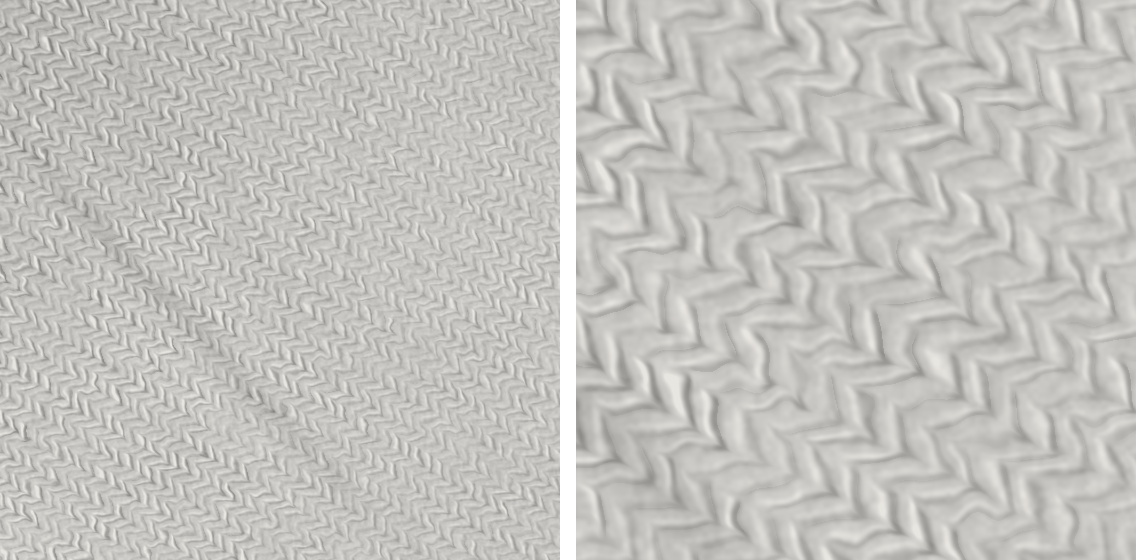
Left, the full canvas; right, a detail of the centre.
Reproduce this texture procedurally as a three.js fragment shader.

```glsl
// Pale grey herringbone cloth with slanted rows and one soft diagonal crease.
// Rotated axes split the plane into bands of steep and flat stitches that meet
// in chevrons; noise breaks up the stitches and varies the shading.

varying vec2 vUv;

float hash(vec2 p) {
  vec3 q = fract(vec3(p.xyx) * 0.1031);
  q += dot(q, q.yzx + 33.33);
  return fract((q.x + q.y) * q.z);
}

float noise(vec2 p) {
  vec2 cell = floor(p);
  vec2 f = fract(p);
  f = f * f * (3.0 - 2.0 * f);
  float low = mix(hash(cell), hash(cell + vec2(1.0, 0.0)), f.x);
  float high = mix(hash(cell + vec2(0.0, 1.0)), hash(cell + vec2(1.0, 1.0)), f.x);
  return mix(low, high, f.y);
}

float fbm(vec2 p) {
  float sum = 0.0;
  float weight = 0.5;
  for (int i = 0; i < 4; i++) {
    sum += weight * noise(p);
    p = p * 2.03 + 17.0;
    weight *= 0.5;
  }
  return sum / 0.9375;
}

// Relief of the weave around zero: positive on threads, negative in gaps
float weave(vec2 uv) {
  vec2 bend = vec2(noise(uv * 5.0 + 3.0), noise(uv * 5.0 + 41.0)) - 0.5;
  vec2 wobble = vec2(noise(uv * 70.0), noise(uv * 70.0 + 70.0)) - 0.5;
  vec2 p = uv + bend * 0.014 + wobble * 0.008;

  // Axes along and across the rows, 30 degrees down to the right
  float along = dot(p, vec2(0.864, -0.503)) * 44.0;
  float across = dot(p, vec2(0.503, 0.864)) * 45.8;

  // Even bands hold steep stitches, odd bands flat ones
  float band = floor(across);
  float w = fract(across);
  float steep = 1.0 - mod(band, 2.0);
  float phase = along - 0.249 * floor(band * 0.5);
  phase += mix(0.896 - 1.145 * w, 0.896 * w, steep);
  vec2 id = vec2(floor(phase) + 100.0, band + 100.0);

  // Threads lit on one side, with a narrow gap, thinning at the band ends
  float body = smoothstep(0.0, 0.22, w) * smoothstep(0.0, 0.22, 1.0 - w);
  float turn = 6.28318 * phase;
  float ridge = 0.5 - 0.5 * cos(turn);
  float profile = -0.5 * cos(turn) + 0.2 * sin(2.0 * turn) - 0.07 * cos(2.0 * turn);
  float vary = mix(1.0, 0.45 + 1.1 * hash(id), body);
  float amount = mix(0.09, mix(0.09, 0.15, steep), body);
  float relief = profile * vary * amount * mix(0.5, 1.0, body);

  // Dark pits where steep stitches dive under the flat ones
  float seam = abs(fract(across * 0.5 + 0.5) - 0.5) * 2.0;
  float pit = 1.0 - smoothstep(0.0, 0.3, seam);
  relief -= pit * pow(1.0 - ridge, 2.0) * (0.03 + 0.12 * noise(uv * 45.0 + 9.0));
  return relief;
}

void main() {
  vec2 uv = vUv;

  // Broad light: shaded upper left, brighter lower left
  float corner = 1.0 - smoothstep(0.0, 0.75, distance(uv, vec2(0.0, 0.95)));
  float shade = 0.768 - 0.032 * corner;
  shade += 0.010 * (1.0 - smoothstep(0.0, 0.65, length(uv)));
  shade -= 0.010 * smoothstep(0.6, 1.0, uv.y);
  shade += (fbm(uv * vec2(4.0, 6.0) + 8.0) - 0.5) * 0.025;

  // Crease: dark furrow between two pale shoulders
  float offset = (uv.y - 0.78 + 1.05 * uv.x) * 0.69;
  offset += (noise(uv * 7.0 + 20.0) - 0.5) * 0.025;
  float extent = smoothstep(-0.05, 0.2, uv.x) * (1.0 - smoothstep(0.45, 0.76, uv.x));
  float furrow = exp(-pow(abs(offset) / 0.021, 2.0));
  float shoulders = exp(-pow((abs(offset) - 0.07) / 0.035, 2.0));
  shade += extent * (0.012 * shoulders - 0.05 * furrow);

  // Faint second ripple near the upper middle
  vec2 ripple = (uv - vec2(0.62, 0.80)) / vec2(0.035, 0.10);
  shade -= 0.012 * exp(-dot(ripple, ripple));

  // Stitches stand out most on the left and soften to the right
  float contrast = mix(1.2, 0.85, smoothstep(0.1, 0.9, uv.x));
  contrast *= 0.75 + 0.5 * noise(uv * 17.0 + 60.0);
  shade += weave(uv) * contrast;

  // Fine fibre grain
  shade += (noise(uv * vec2(170.0, 140.0)) - 0.5) * 0.06;
  shade += (noise(uv * 290.0 + 5.0) - 0.5) * 0.03;

  vec3 cloth = vec3(1.01, 1.0, 0.98) * clamp(shade, 0.5, 0.9);
  gl_FragColor = vec4(cloth, 1.0);
}
```
